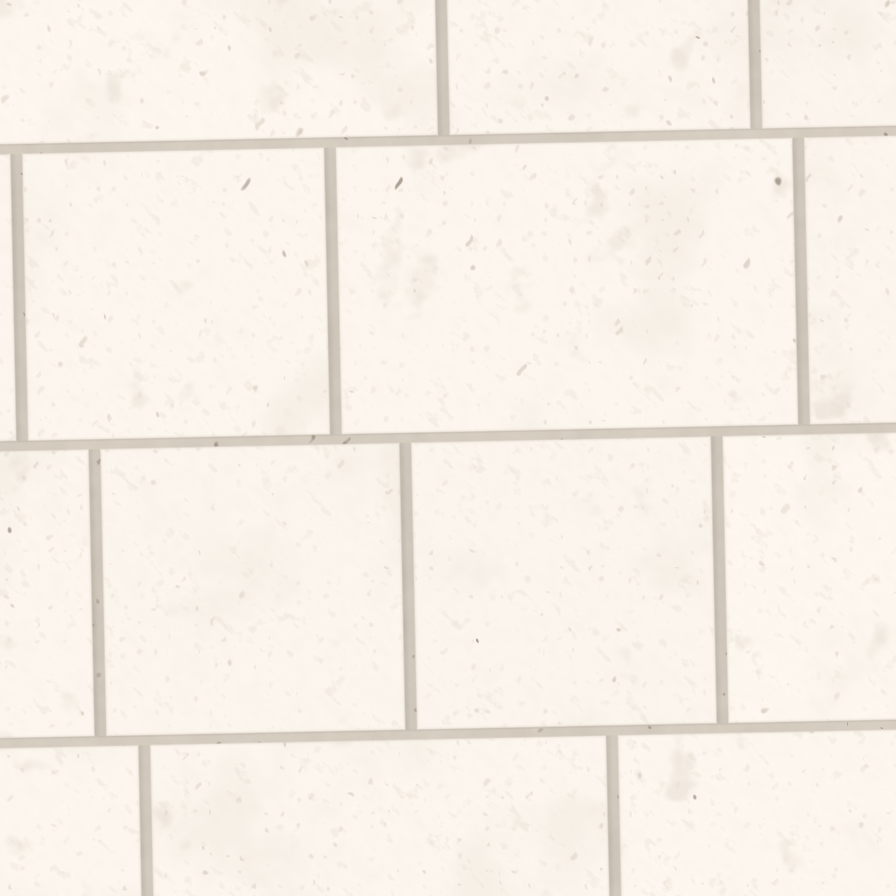
Give the GLSL for this texture, as a three.js fragment shader.

```glsl
varying vec2 vUv;

float hash(vec2 p) {
  vec3 q = fract(vec3(p.xyx) * 0.1031);
  q += dot(q, q.yzx + 33.33);
  return fract((q.x + q.y) * q.z);
}

float noise(vec2 p) {
  vec2 i = floor(p), f = fract(p);
  f = f * f * (3.0 - 2.0 * f);
  return mix(mix(hash(i), hash(i + vec2(1.0, 0.0)), f.x),
             mix(hash(i + vec2(0.0, 1.0)), hash(i + 1.0), f.x), f.y);
}

float fbm(vec2 p) {
  float sum = 0.0, amp = 0.5;
  for (int i = 0; i < 4; i++) {
    sum += amp * noise(p);
    p = p * 2.03 + 17.3;
    amp *= 0.5;
  }
  return sum / 0.9375;
}

// One irregular pit in a share of the grid cells
float pits(vec2 p, float cells, float share, float radius) {
  vec2 g = p * cells + 0.35 * noise(p * cells * 2.5);
  vec2 id = floor(g);
  vec2 center = 0.3 + 0.4 * vec2(hash(id + 3.1), hash(id + 41.7));
  float size = radius * (0.5 + 0.5 * hash(id + 9.4));
  float d = length((fract(g) - center) * vec2(1.0, 0.8));
  float strength = 0.4 + 0.6 * hash(id + 73.2);
  return step(hash(id + 57.9), share) * strength * (1.0 - smoothstep(size * 0.3, size, d));
}

// Vertical joint positions of each course, from the bottom up
vec3 courseJoints(float course) {
  if (course < 0.0) return vec3(0.1645, 0.6867, 1.036);
  if (course < 1.0) return vec3(0.1158, 0.4628, 0.8105);
  if (course < 2.0) return vec3(0.0354, 0.3856, 0.9084);
  return vec3(-0.010, 0.513, 0.862);
}

// Soft-edged strip around zero
float strip(float d, float halfWidth) {
  return 1.0 - smoothstep(halfWidth - 0.0012, halfWidth + 0.0012, abs(d));
}

void main() {
  // Slightly turned wall axes
  vec2 wall = vec2(vUv.x + 0.0208 * vUv.y, vUv.y - 0.0208 * vUv.x);
  float rows = (wall.y - 0.1706) / 0.3314;
  float course = floor(rows);
  float bedDist = (rows - floor(rows + 0.5)) * 0.3314;

  // Nearest upright joint and block number
  vec3 joints = courseJoints(course);
  vec3 offsets = wall.x - joints;
  float uprightDist = offsets.x;
  if (abs(offsets.y) < abs(uprightDist)) uprightDist = offsets.y;
  if (abs(offsets.z) < abs(uprightDist)) uprightDist = offsets.z;
  float block = dot(step(joints, vec3(wall.x)), vec3(1.0));
  vec2 blockId = vec2(block + 5.0, course + 8.0);

  // Stone face: tone per block, cloudy stains and grain
  vec2 p = vUv + 3.0 + blockId * 1.37;
  vec3 stone = vec3(0.990, 0.963, 0.932) + 0.008 * (hash(blockId) - 0.5);
  vec3 stain = vec3(0.88, 0.85, 0.80);
  vec2 slanted = vec2(p.x + p.y, (p.y - p.x) * 0.6);
  float grain = fbm(slanted * 75.0);
  float cloud = fbm(p * 9.0);
  stone += 0.022 * (grain - 0.5);
  stone = mix(stone, stain, 0.20 * smoothstep(0.52, 0.80, cloud));
  stone = mix(stone, stain, 0.35 * smoothstep(0.62, 0.85, grain));
  stone = mix(stone, stain, 0.45 * smoothstep(0.70, 0.86, fbm(p * 17.0 + 6.0)));

  // Faint flecks and a few dark pits
  float fleckZone = 0.5 + 0.5 * smoothstep(0.4, 0.65, cloud);
  stone = mix(stone, vec3(0.84, 0.80, 0.75), 0.55 * fleckZone * pits(p, 62.0, 0.22, 0.26));
  stone = mix(stone, vec3(0.77, 0.72, 0.66), 0.60 * pits(p + 2.7, 36.0, 0.05, 0.17));
  stone = mix(stone, vec3(0.58, 0.53, 0.47), 0.85 * pits(p + 7.1, 24.0, 0.018, 0.14));

  // Mortar, shaded along the left of uprights and the top of beds
  float bed = strip(bedDist, 0.0056);
  float upright = strip(uprightDist, 0.0066);
  float uprightShade = 1.0 - smoothstep(-0.0055, 0.001, uprightDist);
  float bedShade = smoothstep(0.0025, 0.0052, bedDist);
  vec3 uprightColor = vec3(0.815, 0.780, 0.735) - 0.045 * uprightShade;
  vec3 bedColor = vec3(0.833, 0.797, 0.748) - 0.045 * bedShade;
  vec3 mortar = mix(uprightColor, bedColor, bed);
  mortar += 0.035 * (fbm(vUv * 60.0) - 0.5) + 0.03 * (fbm(vUv * 14.0) - 0.5);
  mortar = mix(mortar, vec3(0.57, 0.51, 0.45), 0.7 * pits(vUv + 4.0, 50.0, 0.12, 0.17));

  // Soft worn rim where stone meets mortar
  float rimDist = min(abs(bedDist) - 0.0056, abs(uprightDist) - 0.0066);
  float rim = 1.0 - smoothstep(0.0, 0.0035, rimDist);
  stone = mix(stone, vec3(0.90, 0.87, 0.82), 0.45 * rim);

  gl_FragColor = vec4(mix(stone, mortar, max(bed, upright)), 1.0);
}
```
